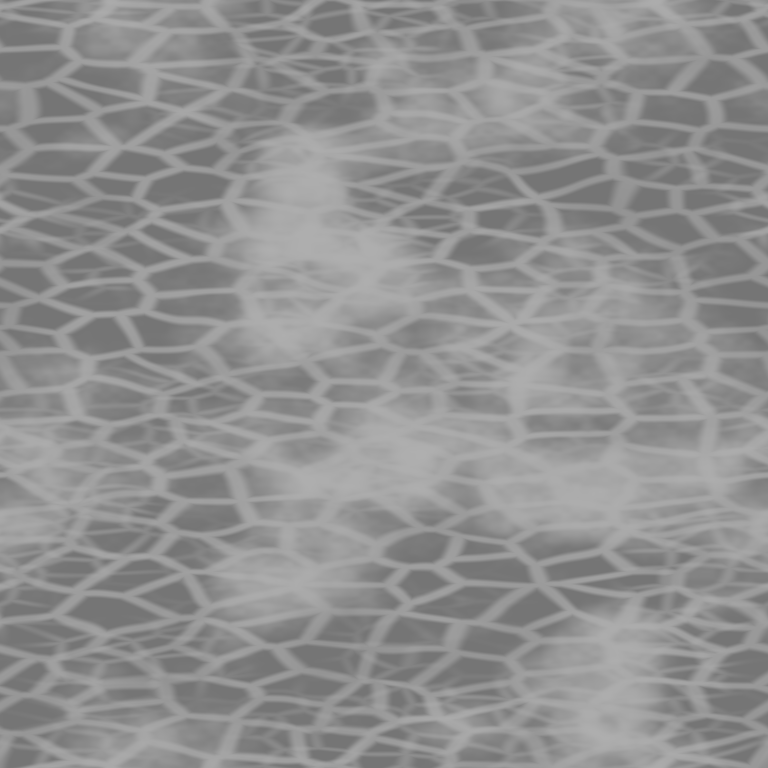
Reproduce this texture procedurally as a WebGL 2 fragment shader.

```glsl
#version 300 es
precision highp float;
// Soft grey web of flattened cells under drifting haze.
// Two wrapped, stretched Voronoi layers give bold and faint veins;
// wrapped fractal noise bends them and fills the cells with cloud.

uniform vec2 u_resolution;
out vec4 fragColor;

const vec3 DARK = vec3(0.458);
const vec3 LIGHT = vec3(0.685);

const vec2 CELLS = vec2(10.0, 26.0);       // bold cells per tile
const vec2 FINE_CELLS = vec2(15.0, 43.0);  // faint cells per tile
const float JITTER = 0.92;
const vec2 VEIN_EDGE = vec2(0.03, 0.18);   // core and rim, in cell units
const vec2 FINE_EDGE = vec2(0.00, 0.22);
const float VEIN_MIN = 0.50;
const float VEIN_MAX = 0.78;
const float FINE_STRENGTH = 0.42;

const vec2 HAZE_CELLS = vec2(5.0, 8.0);
const vec2 HAZE_RANGE = vec2(0.36, 0.86);
const int HAZE_OCTAVES = 5;
const float HAZE_GAIN = 0.56;

const vec2 WARP_CELLS = vec2(14.0, 22.0);
const vec2 WARP_AMOUNT = vec2(0.016, 0.009);

float hash(vec2 p) {
  return fract(sin(dot(p, vec2(127.1, 311.7))) * 43758.5);
}

vec2 hash2(vec2 p) {
  return vec2(hash(p), hash(p + vec2(57.3, 19.7)));
}

// Value noise that repeats after "period" lattice steps
float wrappedNoise(vec2 uv, vec2 period, float seed) {
  vec2 p = uv * period;
  vec2 i = floor(p);
  vec2 f = fract(p);
  f = f * f * f * (f * (f * 6.0 - 15.0) + 10.0);
  vec2 lo = mod(i, period) + seed;
  vec2 hi = mod(i + 1.0, period) + seed;
  return mix(mix(hash(lo), hash(vec2(hi.x, lo.y)), f.x),
             mix(hash(vec2(lo.x, hi.y)), hash(hi), f.x), f.y);
}

float wrappedFbm(vec2 uv, vec2 period, float seed) {
  float sum = 0.0;
  float total = 0.0;
  float amplitude = 1.0;
  for (int i = 0; i < HAZE_OCTAVES; i++) {
    sum += amplitude * wrappedNoise(uv, period, seed);
    total += amplitude;
    amplitude *= HAZE_GAIN;
    period *= 2.0;
    seed += 13.7;
  }
  return sum / total;
}

// Offset from the sample to the seed point of a neighbouring cell
vec2 toSeed(vec2 cell, vec2 local, vec2 step, vec2 period, float seed) {
  vec2 jitter = hash2(mod(cell + step, period) + seed) - 0.5;
  return step + 0.5 + JITTER * jitter - local;
}

// Distance to the nearest Voronoi border, in cell units
float borderDistance(vec2 uv, vec2 period, float seed) {
  vec2 p = uv * period;
  vec2 cell = floor(p);
  vec2 local = fract(p);
  vec2 nearest = vec2(8.0);
  vec2 home = vec2(0.0);
  for (int y = -1; y <= 1; y++) {
    for (int x = -1; x <= 1; x++) {
      vec2 step = vec2(x, y);
      vec2 r = toSeed(cell, local, step, period, seed);
      if (dot(r, r) < dot(nearest, nearest)) {
        nearest = r;
        home = step;
      }
    }
  }
  float border = 8.0;
  for (int y = -2; y <= 2; y++) {
    for (int x = -2; x <= 2; x++) {
      vec2 r = toSeed(cell, local, home + vec2(x, y), period, seed);
      vec2 gap = r - nearest;
      if (dot(gap, gap) > 0.0001) {
        border = min(border, dot(0.5 * (r + nearest), normalize(gap)));
      }
    }
  }
  return border;
}

void main() {
  vec2 uv = gl_FragCoord.xy / u_resolution;

  // Gentle bending of the web
  vec2 bend = vec2(wrappedNoise(uv, WARP_CELLS, 3.1),
                   wrappedNoise(uv, WARP_CELLS, 41.9)) - 0.5;
  vec2 bent = uv + WARP_AMOUNT * bend;

  // Bold and faint veins, each with uneven strength
  float vein = 1.0 - smoothstep(VEIN_EDGE.x, VEIN_EDGE.y, borderDistance(bent, CELLS, 5.3));
  vein *= mix(VEIN_MIN, VEIN_MAX, wrappedNoise(uv, vec2(9.0, 15.0), 71.3));
  float fine = 1.0 - smoothstep(FINE_EDGE.x, FINE_EDGE.y, borderDistance(bent, FINE_CELLS, 23.9));
  fine *= FINE_STRENGTH * smoothstep(0.25, 0.75, wrappedNoise(uv, vec2(8.0, 14.0), 97.7));

  // Cloud between the veins
  float haze = smoothstep(HAZE_RANGE.x, HAZE_RANGE.y, wrappedFbm(uv, HAZE_CELLS, 11.3));

  float cover = 1.0 - (1.0 - vein) * (1.0 - fine) * (1.0 - haze);
  fragColor = vec4(mix(DARK, LIGHT, cover), 1.0);
}
```
